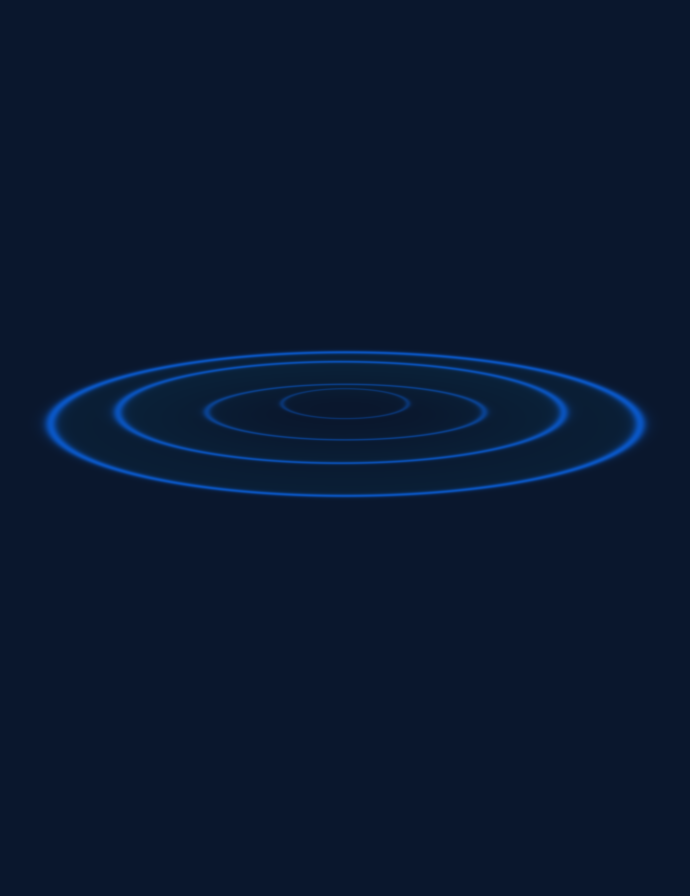
A Shadertoy shader for this background:

```glsl
// Four glowing blue ellipses lie flat like ripples on a dark navy field.
// Each is a circle squashed vertically, so its soft line thins at top and
// bottom; a faint teal tint fills it, fading toward its centre.

const vec3 NAVY = vec3(0.040, 0.090, 0.176);
const vec3 TEAL = vec3(0.036, 0.160, 0.255);
const vec3 BLUE = vec3(0.040, 0.350, 0.800);

// Bell-shaped falloff, widened to the pixel footprint at constant energy.
float softLine(float dist, float sigma, float footprint) {
    float wide = sqrt(sigma * sigma + 0.16 * footprint * footprint);
    return sigma / wide * exp(-0.5 * dist * dist / (wide * wide));
}

// Lays one tinted ripple with a glowing rim over the given colour.
vec3 addRipple(vec3 color, vec2 point, vec2 center, vec2 radii,
               float sigma, float glow, float tint, float pixel) {
    vec2 q = (point - center) / radii;
    float r = length(q);

    // Distance in the unsquashed circle, and the size of a pixel there
    float dist = (r - 1.0) * radii.x;
    float footprint = pixel * radii.x * length(q / radii) / max(r, 1e-4);

    // Interior tint, strongest beside the rim
    float inside = 1.0 - smoothstep(-footprint, footprint, dist);
    color = mix(color, TEAL, tint * inside * smoothstep(0.2, 1.0, r));

    // Bright core with a wider faint halo
    float rim = 0.82 * softLine(dist, sigma, footprint)
              + 0.18 * softLine(dist, sigma * 2.0, footprint);
    return mix(color, BLUE, glow * rim);
}

void mainImage(out vec4 fragColor, in vec2 fragCoord) {
    // Canvas heights, with x measured from the vertical midline
    float pixel = 1.0 / iResolution.y;
    vec2 point = vec2(fragCoord.x - 0.5 * iResolution.x, fragCoord.y) * pixel;

    // Ripples from the widest to the smallest
    vec3 color = NAVY;
    color = addRipple(color, point, vec2(0.0005, 0.5267), vec2(0.3290, 0.0801),
                      0.0046, 0.95, 0.40, pixel);
    color = addRipple(color, point, vec2(-0.0046, 0.5397), vec2(0.2487, 0.0566),
                      0.0040, 0.88, 0.30, pixel);
    color = addRipple(color, point, vec2(0.0007, 0.5401), vec2(0.1549, 0.0310),
                      0.0031, 0.60, 0.10, pixel);
    color = addRipple(color, point, vec2(0.0, 0.5495), vec2(0.0703, 0.0167),
                      0.0022, 0.42, 0.04, pixel);

    fragColor = vec4(color, 1.0);
}
```
